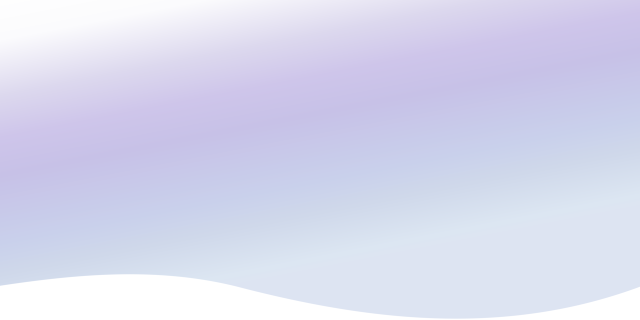
Write a Shadertoy shader that draws this background.

```glsl
// A tilted pastel gradient from white through lilac to pale blue, above a white wave.

// Cubic between two points (x, y), with the slope given at each end
float hermite(vec2 a, vec2 b, float slopeA, float slopeB, float x) {
    float w = b.x - a.x;
    float u = (x - a.x) / w;
    float v = 1.0 - u;
    return mix(a.y, b.y, u * u * (3.0 - 2.0 * u)) + w * u * v * (slopeA * v - slopeB * u);
}

// Top of the wave: a low crest on the left, a wide trough on the right
float waveHeight(float x) {
    vec2 left = vec2(0.0, 0.107), join = vec2(0.742, 0.104), right = vec2(2.0, 0.104);
    return x < join.x ? hermite(left, join, 0.15, -0.25, x)
                      : hermite(join, right, -0.26, 0.37, x);
}

// Blend to the next colour between two depths
vec3 blendTo(vec3 color, vec3 next, float from, float to, float depth) {
    return mix(color, next, clamp((depth - from) / (to - from), 0.0, 1.0));
}

vec3 skyColor(float depth) {
    vec3 color = vec3(0.996, 0.996, 0.996);
    color = blendTo(color, vec3(0.984, 0.984, 0.992), 0.00, 0.125, depth);
    color = blendTo(color, vec3(0.863, 0.847, 0.933), 0.125, 0.30, depth);
    color = blendTo(color, vec3(0.808, 0.773, 0.918), 0.30, 0.43, depth);
    color = blendTo(color, vec3(0.780, 0.757, 0.906), 0.43, 0.55, depth);
    color = blendTo(color, vec3(0.788, 0.816, 0.922), 0.55, 0.76, depth);
    color = blendTo(color, vec3(0.812, 0.847, 0.918), 0.76, 0.86, depth);
    color = blendTo(color, vec3(0.863, 0.902, 0.949), 0.86, 1.00, depth);
    return blendTo(color, vec3(0.867, 0.894, 0.949), 1.00, 1.04, depth);
}

void mainImage(out vec4 fragColor, in vec2 fragCoord) {
    // The canvas spans 2 by 1 units
    vec2 p = fragCoord / iResolution.xy * vec2(2.0, 1.0);
    float pixel = 1.0 / iResolution.y;

    // Depth grows downward, and slightly to the right
    vec3 color = skyColor(1.0 - p.y + 0.195 * p.x);

    // White wave with a smooth edge
    float wave = 1.0 - smoothstep(-0.7 * pixel, 0.7 * pixel, p.y - waveHeight(p.x));
    fragColor = vec4(mix(color, vec3(1.0), wave), 1.0);
}
```
